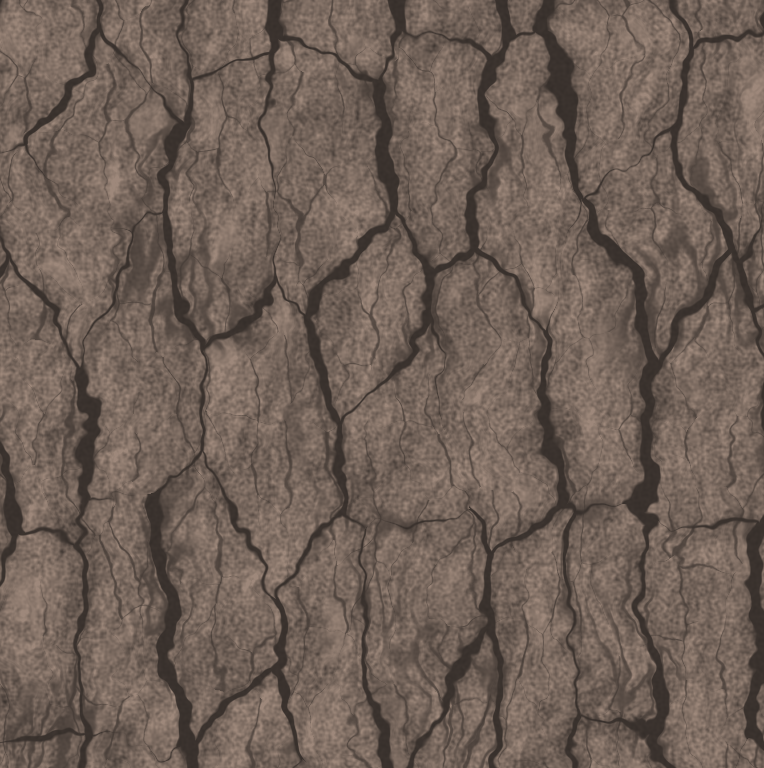
Give the GLSL for this texture, as a Shadertoy shader.

```glsl
// Weathered tree bark: tall plates split by dark fissures, with fine flakes and grain.

const vec3 FISSURE_COLOR = vec3(0.200, 0.173, 0.158);
const vec3 PLATE_COLOR = vec3(0.620, 0.535, 0.482);
const vec2 PLATE_CELLS = vec2(8.0, 3.6);     // plates across and up the canvas
const vec2 FLAKE_CELLS = vec2(21.0, 11.0);   // small flakes within the plates
const vec2 PLATE_WIDTHS = vec2(0.0012, 0.0105); // half widths: level, upright cracks
const vec2 FLAKE_WIDTHS = vec2(-0.0008, 0.0024);
const float WARP = 0.065;
const float SOFTNESS = 0.0017;
const float BASE_TONE = 0.69;
const float BLOTCH = 0.50;
const float RELIEF = 0.50;
const float GRAIN = 0.42;

vec2 hash2(vec2 p) {
    vec3 q = fract(p.xyx * vec3(0.1031, 0.1030, 0.0973));
    q += dot(q, q.yzx + 33.33);
    return fract((q.xx + q.yz) * q.zy);
}

float corner(vec2 cell, vec2 offset) {
    return dot(hash2(cell) * 2.0 - 1.0, offset);
}

float gradientNoise(vec2 p) {
    vec2 i = floor(p), f = fract(p);
    vec2 u = f * f * f * (f * (f * 6.0 - 15.0) + 10.0);
    vec2 e = vec2(1.0, 0.0);
    return mix(mix(corner(i, f), corner(i + e, f - e), u.x),
               mix(corner(i + e.yx, f - e.yx), corner(i + 1.0, f - 1.0), u.x), u.y);
}

float fbm(vec2 p) {
    float sum = 0.0, amplitude = 0.6;
    for (int i = 0; i < 4; i++) {
        sum += amplitude * gradientNoise(p);
        p = mat2(1.6, 1.2, -1.2, 1.6) * p + 7.3;
        amplitude *= 0.55;
    }
    return sum;
}

// Signed distance to the cracks between stretched Voronoi cells, in canvas units.
// Each shared edge gets its own width; upright edges open wider than level ones.
float crackDistance(vec2 p, vec2 cells, vec2 widths) {
    vec2 q = p * cells, base = floor(q);
    vec2 nearest = vec2(0.0), owner = base;
    float best = 1e5;
    for (int y = -1; y <= 1; y++)
    for (int x = -1; x <= 1; x++) {
        vec2 id = base + vec2(x, y);
        vec2 r = id + 0.1 + 0.8 * hash2(id + 40.0) - q;
        if (dot(r, r) < best) { best = dot(r, r); nearest = r; owner = id; }
    }
    float gap = 1e5;
    for (int y = -2; y <= 2; y++)
    for (int x = -2; x <= 2; x++) {
        vec2 id = owner + vec2(x, y);
        if (x == 0 && y == 0) continue;
        vec2 r = id + 0.1 + 0.8 * hash2(id + 40.0) - q;
        vec2 normal = normalize(r - nearest);
        vec2 slope = normal * cells;
        float upright = pow(abs(slope.x) / length(slope), 4.0);
        float opening = hash2(owner + id + 90.0).x;
        float width = mix(widths.x, widths.y, upright * opening);
        gap = min(gap, dot(0.5 * (nearest + r), normal) / length(slope) - width);
    }
    return gap;
}

float crackMask(float gap) {
    float soft = max(SOFTNESS, 0.8 / iResolution.y);
    return 1.0 - smoothstep(-soft, soft, gap);
}

void mainImage(out vec4 fragColor, in vec2 fragCoord) {
    vec2 p = fragCoord / iResolution.y + 3.0;

    // Ragged outlines
    vec2 warped = p + WARP * vec2(fbm(p * 7.0), fbm(p * 7.0 + 31.0));
    warped += 0.005 * vec2(gradientNoise(p * 60.0), gradientNoise(p * 60.0 + 19.0));

    // Main fissures taper along their length; flakes come and go
    float taper = gradientNoise(p * vec2(9.0, 6.0) + 5.0);
    float plateGap = crackDistance(warped, PLATE_CELLS, PLATE_WIDTHS) + 0.008 * taper;
    float flakeGap = crackDistance(warped + 0.004 * fbm(p * 45.0), FLAKE_CELLS, FLAKE_WIDTHS)
                   + 0.005 * gradientNoise(p * vec2(14.0, 9.0) + 61.0);
    float nearFissure = exp(-max(plateGap, 0.0) / 0.014);

    // Upright slivers that fray the plate sides
    float ridge = abs(gradientNoise(warped * vec2(36.0, 9.0)));
    float frayed = smoothstep(0.05, 0.45, gradientNoise(p * vec2(7.0, 4.0) + 23.0) + 0.4 * nearFissure);
    float sliver = (1.0 - smoothstep(0.02, 0.13, ridge)) * frayed;

    // Plate surface: blotches, side-lit relief, pale scars, grain
    vec2 surface = warped * vec2(42.0, 26.0);
    float relief = fbm(surface) - fbm(surface + vec2(-0.22, 0.16));
    float scar = smoothstep(0.20, 0.38, gradientNoise(warped * vec2(15.0, 10.0) + 77.0));
    float grain = gradientNoise(p * 190.0) + 0.5 * gradientNoise(p * vec2(110.0, 75.0) + 11.0);
    float tone = BASE_TONE + BLOTCH * fbm(warped * vec2(16.0, 9.0) + 50.0);
    tone += RELIEF * relief + GRAIN * grain * (1.0 - 0.5 * scar) + 0.12 * scar;

    // Shade and cut the cracks
    tone -= 0.13 * nearFissure;
    tone = mix(tone, 0.20, 0.75 * sliver);
    tone = mix(tone, 0.16, 0.75 * crackMask(flakeGap));
    tone = mix(tone, 0.06 + 0.06 * grain, crackMask(plateGap));

    fragColor = vec4(mix(FISSURE_COLOR, PLATE_COLOR, clamp(tone, 0.0, 1.0)), 1.0);
}
```
